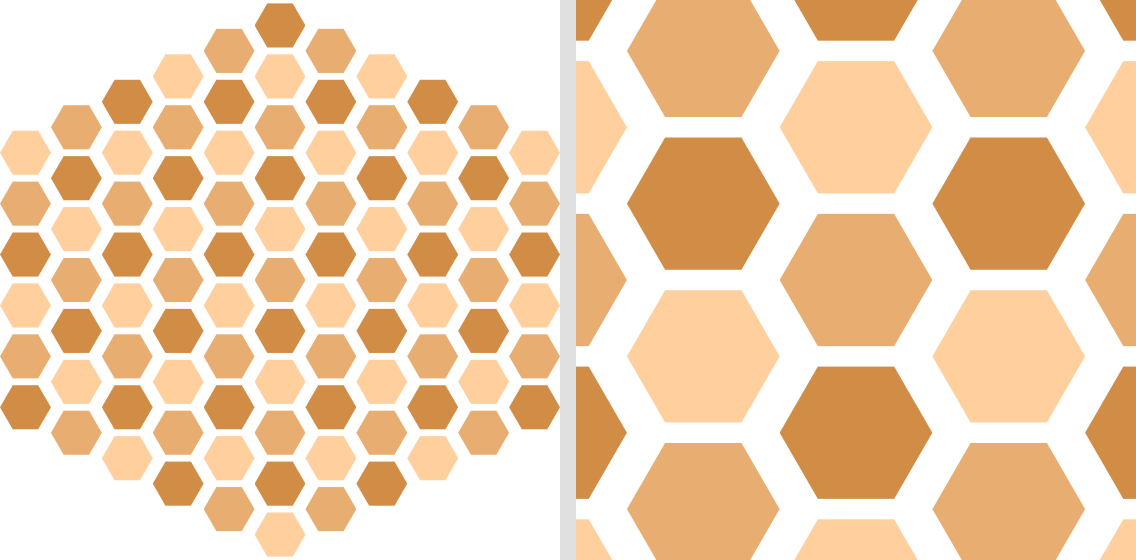
Left: the whole. Right: its middle third, enlarged.
A three.js fragment shader for this pattern:

```glsl
// Honeycomb of separate flat-topped hexagons, stacked into one large hexagon on white.
// Each unit cell holds one hexagon; odd columns shift by half a cell, every column
// away from the middle is one hexagon shorter, and three tans cycle down the half rows.

varying vec2 vUv;

const float COLUMNS = 11.0;      // hexagons across, and down the middle column
const float CIRCUMRADIUS = 0.5;  // in cells: corners touch the column edges
const vec3 PAPER = vec3(1.0);
const vec3 DARK  = vec3(0.82, 0.55, 0.27);
const vec3 MID   = vec3(0.91, 0.68, 0.44);
const vec3 LIGHT = vec3(1.0, 0.81, 0.62);

const float COS30 = 0.8660254;

// Signed distance to the nearest side line of a flat-topped hexagon
float hexagonDistance(vec2 p, float circumradius) {
  p = abs(p);
  return max(p.y, dot(p, vec2(COS30, 0.5))) - circumradius * COS30;
}

// Dark, mid, light, repeating downward by half rows
vec3 toneColor(float halfRow) {
  float tone = mod(halfRow + 0.5, 3.0);
  return tone < 1.0 ? DARK : (tone < 2.0 ? MID : LIGHT);
}

void main() {
  vec2 p = vUv * COLUMNS;
  float pixel = max(fwidth(p.x), fwidth(p.y));
  float middle = 0.5 * COLUMNS;

  // Staggered cell and its center
  float centerX = floor(p.x) + 0.5;
  float columnsOut = abs(centerX - middle);
  float stagger = 0.5 * mod(columnsOut, 2.0);
  vec2 center = vec2(centerX, floor(p.y - stagger) + 0.5 + stagger);

  // Columns shorten evenly on both sides of the middle
  float halfHeight = 0.5 * (COLUMNS - columnsOut);
  float inside = step(abs(center.y - middle), halfHeight - 0.25);

  // Smooth-edged fill
  float d = hexagonDistance(p - center, CIRCUMRADIUS);
  float cover = inside * clamp(0.5 - d / pixel, 0.0, 1.0);
  float halfRow = 2.0 * (COLUMNS - 0.5 - center.y);

  gl_FragColor = vec4(mix(PAPER, toneColor(halfRow), cover), 1.0);
}
```
